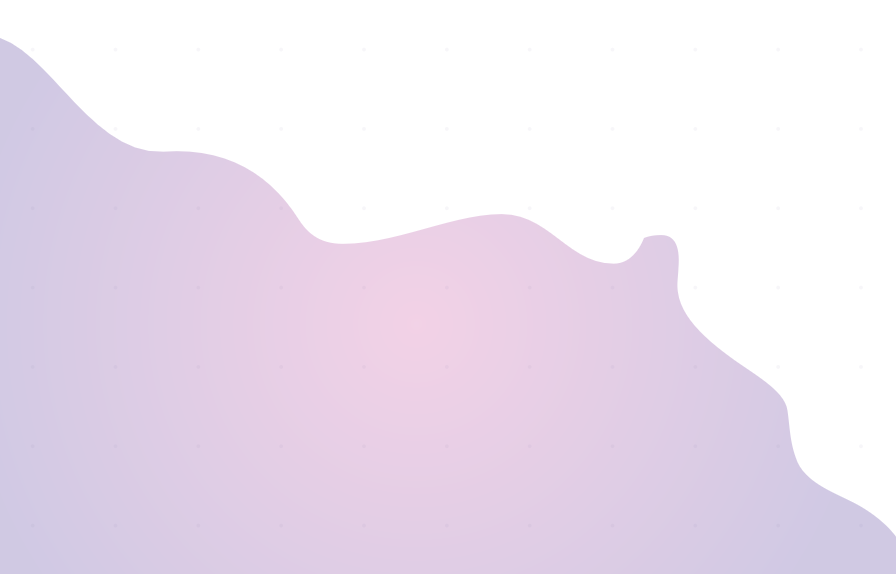
This background is drawn by a Shadertoy shader. Its source:

```glsl
// A pale lilac hill with a pink radial glow under a white sky, plus a faint dot grid.
// The rim is a chain of cubic curves: each piece updates a nearest distance and
// an above/below sign, which together give a smooth-edged fill.

// The canvas is measured as 768 x 492 units, y running downwards.
const vec2 CANVAS = vec2(768.0, 492.0);
const int CURVE_STEPS = 14;

const vec3 SKY = vec3(1.0);
const vec3 GLOW_PINK = vec3(0.950, 0.822, 0.904);
const vec3 EDGE_LILAC = vec3(0.816, 0.788, 0.892);
const vec3 DOT_TINT = vec3(0.45, 0.42, 0.60);

vec2 cubicPoint(vec2 a, vec2 b, vec2 c, vec2 d, float t) {
    vec2 ab = mix(a, b, t), bc = mix(b, c, t), cd = mix(c, d, t);
    return mix(mix(ab, bc, t), mix(bc, cd, t), t);
}

float segmentDistance(vec2 p, vec2 a, vec2 b) {
    vec2 ab = b - a;
    float h = clamp(dot(p - a, ab) / dot(ab, ab), 0.0, 1.0);
    return length(p - a - ab * h);
}

// Draws one cubic from the pen to d and moves the pen there.
// rim.x keeps the nearest distance; rim.y flips for each crossing above p.
void curveTo(vec2 p, inout vec2 pen, inout vec2 rim, vec2 b, vec2 c, vec2 d) {
    vec2 from = pen;
    for (int i = 1; i <= CURVE_STEPS; i++) {
        vec2 to = cubicPoint(pen, b, c, d, float(i) / float(CURVE_STEPS));
        rim.x = min(rim.x, segmentDistance(p, from, to));
        if ((from.x > p.x) != (to.x > p.x)) {
            float crossing = mix(from.y, to.y, (p.x - from.x) / (to.x - from.x));
            if (crossing < p.y) rim.y = -rim.y;
        }
        from = to;
    }
    pen = d;
}

// Signed distance to the hill, negative inside.
float hillDistance(vec2 p) {
    vec2 pen = vec2(0.0, 32.5);
    vec2 rim = vec2(1e4, 1.0);
    // Left slope and its shoulder
    curveTo(p, pen, rim, vec2(45, 48), vec2(80, 133), vec2(140, 130));
    curveTo(p, pen, rim, vec2(195, 126), vec2(232, 150), vec2(256, 188));
    // Middle valley and swell
    curveTo(p, pen, rim, vec2(265, 202), vec2(276, 209), vec2(294, 209));
    curveTo(p, pen, rim, vec2(340, 209), vec2(388, 183.5), vec2(430, 183.5));
    curveTo(p, pen, rim, vec2(471, 183.5), vec2(487, 226), vec2(526, 226));
    // Small knob
    curveTo(p, pen, rim, vec2(540, 226), vec2(548, 214), vec2(552, 204));
    curveTo(p, pen, rim, vec2(557, 202), vec2(562, 201.5), vec2(567, 201.5));
    curveTo(p, pen, rim, vec2(579, 201.5), vec2(583, 212), vec2(581.5, 230));
    curveTo(p, pen, rim, vec2(581.3, 237), vec2(580, 243), vec2(581, 250));
    // Stepped right slope
    curveTo(p, pen, rim, vec2(584, 275), vec2(612, 296), vec2(630, 309));
    curveTo(p, pen, rim, vec2(650, 323), vec2(673, 336), vec2(675, 352));
    curveTo(p, pen, rim, vec2(677, 366), vec2(677, 378), vec2(682, 392));
    curveTo(p, pen, rim, vec2(688, 412), vec2(712, 421), vec2(728, 429));
    curveTo(p, pen, rim, vec2(745, 437), vec2(760, 449), vec2(768, 460));
    return rim.x * rim.y;
}

// Distance to the nearest dot of a regular grid.
float dotGridDistance(vec2 p, vec2 firstDot, vec2 spacing, float radius) {
    vec2 cell = mod(p - firstDot + 0.5 * spacing, spacing) - 0.5 * spacing;
    return length(cell) - radius;
}

float coverage(float dist, float pixel) {
    return clamp(0.5 - dist / pixel, 0.0, 1.0);
}

void mainImage(out vec4 fragColor, in vec2 fragCoord) {
    vec2 uv = fragCoord / iResolution.xy;
    vec2 p = vec2(uv.x, 1.0 - uv.y) * CANVAS;
    float pixel = CANVAS.y / iResolution.y;

    // Hill with its radial glow
    float glowReach = clamp(distance(p, vec2(357.0, 278.0)) / 390.0, 0.0, 1.0);
    vec3 hill = mix(GLOW_PINK, EDGE_LILAC, glowReach);
    vec3 color = mix(SKY, hill, coverage(hillDistance(p), pixel));

    // Faint dots over everything
    float dots = dotGridDistance(p, vec2(28.0, 42.5), vec2(71.0, 68.0), 1.6);
    color = mix(color, DOT_TINT, 0.06 * coverage(dots, pixel));

    fragColor = vec4(color, 1.0);
}
```
